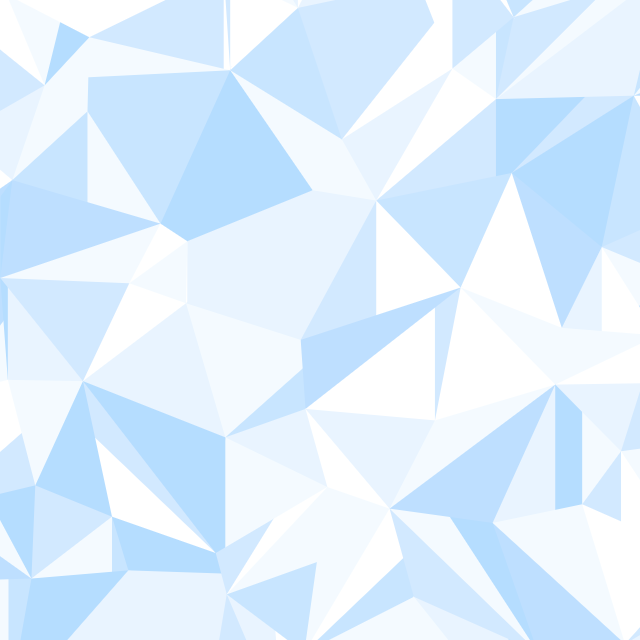
This background is drawn by a Shadertoy shader. Its source:

```glsl
// Low-poly background of flat white and pale blue triangles.
// A jittered grid gives quads; each is cut along a diagonal, and some
// of the triangles are cut once more. Edges are blended by coverage.

vec3 hash3(vec2 cell) {
    vec3 q = fract(vec3(cell.xyx) * vec3(0.1031, 0.1030, 0.0973) + 0.317);
    q += dot(q, q.yxz + 33.33);
    return fract((q.xxy + q.yzz) * q.zyx);
}

float cross2(vec2 a, vec2 b) {
    return a.x * b.y - a.y * b.x;
}

// Signed distance to the line from a to b, positive on its left
float lineDistance(vec2 p, vec2 a, vec2 b) {
    return cross2(b - a, p - a) / max(length(b - a), 1e-4);
}

float smoothSide(float dist, float pixel) {
    return clamp(dist / pixel + 0.5, 0.0, 1.0);
}

vec2 gridVertex(vec2 cell) {
    return cell + 0.5 + (hash3(cell + 40.0).xy - 0.5) * 0.9;
}

// Picks a tint; the width of each band is its share of the area
vec3 tint(float t) {
    if (t < 0.20) return vec3(1.0);
    if (t < 0.39) return vec3(0.957, 0.982, 1.0);
    if (t < 0.58) return vec3(0.912, 0.957, 1.0);
    if (t < 0.71) return vec3(0.824, 0.912, 1.0);
    if (t < 0.82) return vec3(0.785, 0.898, 1.0);
    if (t < 0.89) return vec3(0.745, 0.875, 1.0);
    return vec3(0.710, 0.865, 1.0);
}

// Colour of one counterclockwise triangle, weighted by its coverage
vec4 facet(vec2 p, vec2 a, vec2 b, vec2 c, float index, vec3 rnd, float pixel) {
    float inside = min(lineDistance(p, a, b),
                   min(lineDistance(p, b, c), lineDistance(p, c, a)));
    float coverage = smoothSide(inside, pixel);
    if (coverage <= 0.0) return vec4(0.0);

    // Golden ratio steps keep the shares even, the hash breaks up repeats
    float level = fract(index * 0.618034 + rnd.x * 0.35);
    vec3 color = tint(level);

    // Second cut: upright through the middle corner, or from a corner
    if (rnd.y < 0.42) {
        float middleX = a.x + b.x + c.x - min(a.x, min(b.x, c.x))
                                        - max(a.x, max(b.x, c.x));
        float cut = rnd.y < 0.26 ? p.x - middleX
                                 : lineDistance(p, a, mix(b, c, 0.3 + 0.4 * rnd.z));
        vec3 other = tint(fract(level + 0.25 + 0.4 * rnd.z));
        color = mix(color, other, smoothSide(cut, pixel));
    }
    return vec4(color, 1.0) * coverage;
}

void mainImage(out vec4 fragColor, in vec2 fragCoord) {
    float pixel = 6.4 / iResolution.y;
    vec2 p = fragCoord * pixel + vec2(3.3, 5.2);
    vec2 home = floor(p - 0.5);
    vec4 sum = vec4(0.0);

    for (int y = -1; y <= 1; y++)
    for (int x = -1; x <= 1; x++) {
        vec2 cell = home + vec2(x, y);
        vec2 a = gridVertex(cell);
        vec2 b = gridVertex(cell + vec2(1, 0));
        vec2 c = gridVertex(cell + vec2(1, 1));
        vec2 d = gridVertex(cell + vec2(0, 1));

        // Cut along a diagonal that lies inside the quad
        float fitAC = min(cross2(b - a, c - a), cross2(c - a, d - a));
        float fitBD = min(cross2(c - b, d - b), cross2(d - b, a - b));
        vec3 rnd = hash3(cell + 91.0);
        if (fitAC * mix(0.4, 2.0, rnd.z) < fitBD) {
            vec2 first = a;
            a = b; b = c; c = d; d = first;
        }

        float index = 2.0 * (cell.x + 7.0 * cell.y);
        sum += facet(p, a, b, c, index, rnd, pixel);
        sum += facet(p, a, c, d, index + 1.0, hash3(cell + 173.0), pixel);
    }
    fragColor = vec4(sum.rgb / max(sum.a, 1e-4), 1.0);
}
```
